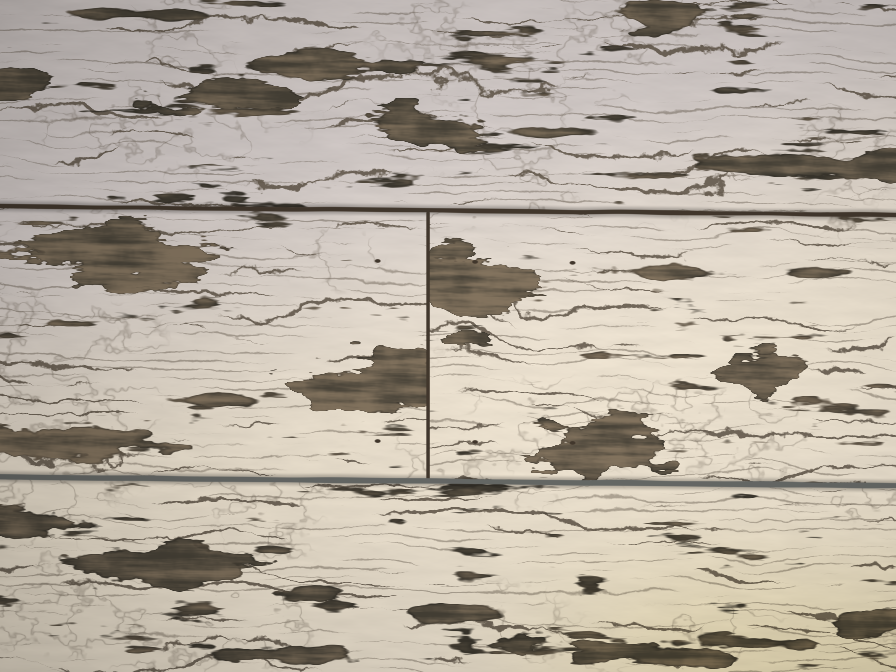
Give the GLSL for this texture, as a WebGL 1 fragment shader.

```glsl
precision highp float;
// Three rows of weathered white-painted boards, the middle row split by a joint.
// Cracks are broken, warped horizontal lines; bare wood shows through ragged
// ellipses hashed per board. Soft light warms towards the lower right.

uniform vec2 u_resolution;

const float LOW_SEAM = 0.290;
const float HIGH_SEAM = 0.693;
const float JOINT_X = 0.637;
const float SEAM_SLOPE = 0.0095;

const vec3 COOL_PAINT = vec3(0.81, 0.78, 0.77);
const vec3 CREAM_PAINT = vec3(0.90, 0.86, 0.79);
const vec3 DARK_WOOD = vec3(0.27, 0.25, 0.21);
const vec3 PALE_WOOD = vec3(0.50, 0.44, 0.36);
const vec3 CRACK_COLOR = vec3(0.38, 0.34, 0.29);
const vec3 GAP_COLOR = vec3(0.25, 0.21, 0.17);
const vec3 SLATE_GAP = vec3(0.39, 0.40, 0.39);

float hash(vec2 p) {
  return fract(sin(dot(p, vec2(127.1, 311.7))) * 43758.55);
}

float noise(vec2 p) {
  vec2 i = floor(p), f = fract(p);
  f = f * f * (3.0 - 2.0 * f);
  return mix(mix(hash(i), hash(i + vec2(1.0, 0.0)), f.x),
             mix(hash(i + vec2(0.0, 1.0)), hash(i + 1.0), f.x), f.y);
}

float fbm(vec2 p) {
  float sum = 0.0, amp = 0.53;
  for (int i = 0; i < 4; i++) {
    sum += amp * noise(p);
    p = p * 2.1 + 17.3;
    amp *= 0.5;
  }
  return sum;
}

// Coverage of a shape from its signed distance, smoothed over one pixel
float cover(float dist, float px) {
  return 1.0 - smoothstep(-0.75 * px, 0.75 * px, dist);
}

// Horizontal cracks: each row opens and closes along its length
float cracks(vec2 p, float rows, float width, float bias, float px) {
  float bend = (noise(p * vec2(9.0, 14.0)) - 0.5) * 1.8;
  float jag = (fbm(p * vec2(45.0, 60.0)) - 0.5) * 0.6;
  float t = p.y * rows + bend + jag;
  float row = floor(t);
  float along = p.x * 8.0 + hash(vec2(row, rows)) * 60.0;
  float opening = noise(vec2(along, row)) * 0.75 + noise(vec2(along * 4.0, row + 90.0)) * 0.25;
  float halfWidth = width * smoothstep(bias, 1.0, opening);
  float dist = abs(fract(t) - 0.5) / rows - halfWidth;
  return cover(dist, px) * smoothstep(0.0, 0.25 * width, halfWidth);
}

// Short branching hairlines along a noise contour, kept to a few areas
float hairlines(vec2 p, float px) {
  float dist = abs(fbm(p * vec2(17.0, 22.0)) - 0.5) / 24.0 - 0.0005;
  return cover(dist, px) * smoothstep(0.52, 0.72, noise(p * vec2(6.0, 9.0) + 31.0));
}

// Signed distance to the flaked areas of one board; box is left, low, right, high
float flakes(vec2 p, vec4 box, float board, float tall) {
  float ragged = (fbm(p * vec2(15.0, 42.0)) - 0.5) * 2.0;
  float count = floor((box.z - box.x) * 6.5 + 0.5);
  float dist = 1.0;
  for (int i = 0; i < 10; i++) {
    float k = float(i);
    if (k >= count) break;
    vec2 rnd = vec2(hash(vec2(k, board)), hash(vec2(k + 20.0, board)));
    vec2 grow = vec2(hash(vec2(k + 40.0, board)), hash(vec2(k + 60.0, board)));
    vec2 at = vec2((k + rnd.x) / count, mix(0.08, 0.92, pow(rnd.y, 1.3)));
    vec2 size = mix(vec2(0.035, 0.008), vec2(0.15, 0.032 * tall), pow(grow, vec2(1.4)));
    vec2 offset = (p - mix(box.xy, box.zw, at)) / size;
    dist = min(dist, (length(offset) - 1.0 + ragged) * size.y);
  }
  // Small chips scattered between the larger flakes
  float chips = (0.72 - fbm(p * vec2(10.0, 48.0) + 53.0)) * 0.03;
  return min(dist, chips);
}

void main() {
  vec2 uv = gl_FragCoord.xy / u_resolution.y;
  float px = 1.0 / u_resolution.y;
  vec2 p = uv + vec2(0.0, SEAM_SLOPE * uv.x);

  // Board under this point
  float row = step(LOW_SEAM, p.y) + step(HIGH_SEAM, p.y);
  float middle = 1.0 - abs(row - 1.0);
  float right = middle * step(JOINT_X, p.x);
  float board = row * 2.0 + right + 3.0;
  vec4 box = vec4(right * JOINT_X, 0.0, 1.34, LOW_SEAM);
  if (row > 0.5) box.yw = vec2(LOW_SEAM, HIGH_SEAM);
  if (row > 1.5) box.yw = vec2(HIGH_SEAM, 1.01);
  if (middle > 0.5 && right < 0.5) box.z = JOINT_X;
  vec2 local = p + board * vec2(3.7, 1.9);

  // Paint with cracks
  float warmth = 1.0 - smoothstep(0.35, 0.85, uv.y - 0.22 * (uv.x - 0.67));
  vec3 color = mix(COOL_PAINT, CREAM_PAINT, warmth);
  color *= 0.97 + 0.06 * fbm(local * vec2(20.0, 90.0));
  color = mix(color, CRACK_COLOR, 0.45 * cracks(local, 72.0, 0.0016, 0.42, px));
  color = mix(color, CRACK_COLOR, 0.9 * cracks(local + 5.0, 36.0, 0.0034, 0.48, px));
  color = mix(color, CRACK_COLOR, 0.35 * hairlines(local, px));

  // Bare wood, shaded beneath the paint edge
  float bare = flakes(p, box, board, 1.0 + 0.9 * middle);
  float grain = fbm(local * vec2(9.0, 120.0)) * 0.6 + fbm(local * 25.0) * 0.4;
  vec3 wood = mix(DARK_WOOD, PALE_WOOD, smoothstep(0.3, 0.8, grain + 0.12 * middle));
  wood *= mix(0.75, 1.0, smoothstep(0.0, 0.004, -bare));
  color = mix(color, wood, cover(bare, px));

  // Nail heads in two lines beside the joint
  for (int i = 0; i < 6; i++) {
    float column = mod(float(i), 3.0), line = floor(float(i) / 3.0);
    vec2 nail = vec2(JOINT_X - 0.075 + 0.145 * column, mix(0.349, 0.617, line));
    float dist = length((p - nail) * vec2(0.75, 1.2)) - 0.0032;
    color = mix(color, GAP_COLOR, cover(dist, px));
  }

  // Gaps between boards with a faint lit lip
  float wobble = (noise(vec2(p.x * 14.0, row)) - 0.5) * 0.0015;
  float lowGap = abs(p.y - LOW_SEAM + wobble) - 0.0042;
  float highGap = abs(p.y - HIGH_SEAM + wobble) - 0.0032;
  float jointGap = max(abs(p.x - JOINT_X) - 0.0026, 0.5 - middle);
  color *= 1.0 - 0.22 * (1.0 - smoothstep(0.0, 0.008, min(lowGap, highGap)));
  color = mix(color, GAP_COLOR, cover(min(highGap, jointGap), px));
  color = mix(color, SLATE_GAP, cover(lowGap, px));

  // Light falling off towards the left corners and the bottom edge
  vec2 away = (uv - vec2(0.85, 0.52)) * vec2(0.75, 1.0);
  float light = 1.03 - 0.36 * dot(away, away);
  float glow = smoothstep(0.6, 1.1, uv.x) * (1.0 - smoothstep(0.0, 0.3, uv.y));
  color *= light * mix(vec3(1.0), vec3(1.0, 0.99, 0.90), glow);
  gl_FragColor = vec4(clamp(color, 0.0, 1.0), 1.0);
}
```
